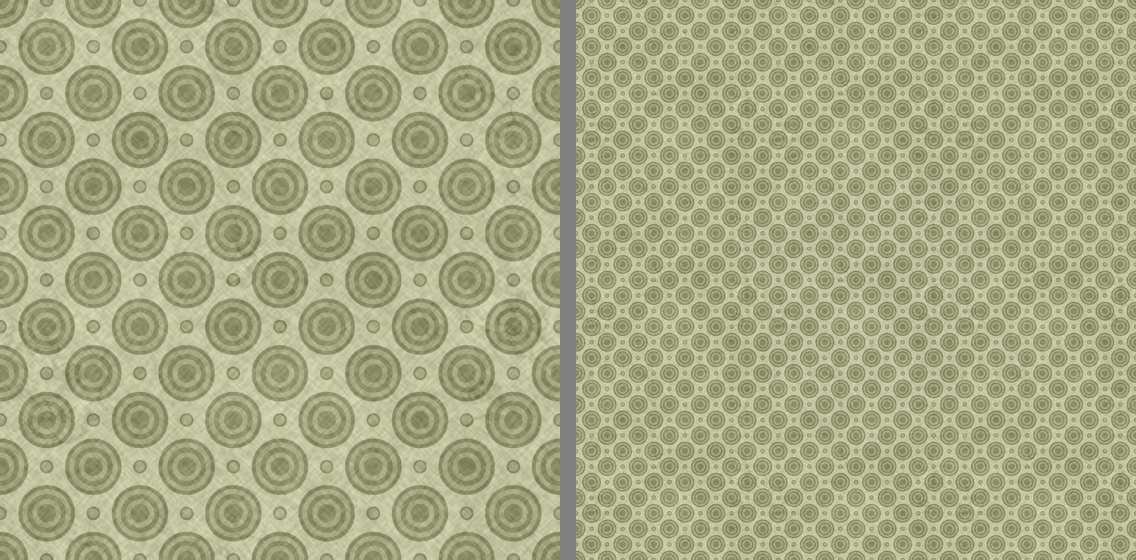
Left: one tile. Right: repeated 3 by 3.
Reproduce this pattern procedurally as a WebGL 1 fragment shader.

```glsl
precision highp float;
// Staggered concentric discs with small ringed dots on worn, cross-hatched sage paper.

uniform vec2 u_resolution;

const float REPEATS = 6.0;        // cells across and down

// Radii in cell units
const float DISC_RIM = 0.302;
const float DISC_RIM_INNER = 0.260;
const float RING_OUTER = 0.207;
const float RING_INNER = 0.153;
const float DISC_CORE = 0.100;
const float DOT_RIM = 0.073;
const float DOT_CORE = 0.052;

const vec3 PAPER = vec3(0.768, 0.778, 0.638);
const vec3 MID_INK = vec3(0.662, 0.672, 0.522);
const vec3 DARK_INK = vec3(0.543, 0.553, 0.403);

const vec2 HATCH_CELLS = vec2(200.0, 44.0);  // across and along the strokes
const float HATCH_STRENGTH = 0.075;
const float GRAIN_CELLS = 256.0;
const float GRAIN_STRENGTH = 0.04;
const float MOTTLE_CELLS = 7.0;
const float MOTTLE_STRENGTH = 0.07;
const float CREASE_CELLS = 15.0;
const float CREASE_STRENGTH = 0.07;

float hash(vec2 p) {
  vec3 q = fract(p.xyx * 0.1031);
  q += dot(q, q.yzx + 33.33);
  return fract((q.x + q.y) * q.z);
}

// Value noise that wraps after period cells
float wrapNoise(vec2 p, vec2 period, float seed) {
  vec2 cell = floor(p);
  vec2 f = fract(p);
  f = f * f * (3.0 - 2.0 * f);
  vec2 lo = mod(cell, period);
  vec2 hi = mod(cell + 1.0, period);
  float bottom = mix(hash(lo + seed), hash(vec2(hi.x, lo.y) + seed), f.x);
  float top = mix(hash(vec2(lo.x, hi.y) + seed), hash(hi + seed), f.x);
  return mix(bottom, top, f.y);
}

float wrapFbm(vec2 uv, float cells, float seed) {
  float sum = 0.0;
  float weight = 0.5;
  for (int i = 0; i < 5; i++) {
    sum += weight * wrapNoise(uv * cells, vec2(cells), seed);
    cells *= 2.0;
    seed += 17.0;
    weight *= 0.5;
  }
  return sum / 0.96875;
}

// Distance to the nearest point of a unit lattice shifted by offset
float latticeDistance(vec2 p, vec2 offset) {
  return length(fract(p - offset + 0.5) - 0.5);
}

float fillDisc(float dist, float radius, float blur) {
  return 1.0 - smoothstep(-blur, blur, dist - radius);
}

// Brightness offset from strokes, grain, stains and fine creases
float wear(vec2 uv) {
  vec2 diagonal = vec2(uv.x + uv.y, uv.x - uv.y);
  float hatch = wrapNoise(diagonal * HATCH_CELLS, HATCH_CELLS, 3.0)
              + wrapNoise(diagonal.yx * HATCH_CELLS, HATCH_CELLS, 71.0) - 1.0;
  float grain = wrapNoise(uv * GRAIN_CELLS, vec2(GRAIN_CELLS), 131.0) - 0.5;
  float mottle = wrapFbm(uv, MOTTLE_CELLS, 211.0) - 0.5;
  float ridge = abs(wrapFbm(uv, CREASE_CELLS, 307.0) - 0.5);
  float patches = smoothstep(0.5, 0.72, wrapFbm(uv, MOTTLE_CELLS, 401.0));
  float crease = (1.0 - smoothstep(0.0, 0.05, ridge)) * patches;
  return hatch * HATCH_STRENGTH + grain * GRAIN_STRENGTH
       + mottle * MOTTLE_STRENGTH - crease * CREASE_STRENGTH;
}

void main() {
  vec2 uv = gl_FragCoord.xy / u_resolution;
  vec2 p = uv * REPEATS;
  float blur = 0.8 * REPEATS / min(u_resolution.x, u_resolution.y);

  // Discs and dots alternate like the squares of a checkerboard
  float disc = min(latticeDistance(p, vec2(0.0)), latticeDistance(p, vec2(0.5)));
  float dot0 = min(latticeDistance(p, vec2(0.5, 0.0)), latticeDistance(p, vec2(0.0, 0.5)));

  vec3 color = PAPER;
  color = mix(color, DARK_INK, fillDisc(disc, DISC_RIM, blur));
  color = mix(color, MID_INK, fillDisc(disc, DISC_RIM_INNER, blur));
  color = mix(color, DARK_INK, fillDisc(disc, RING_OUTER, blur));
  color = mix(color, MID_INK, fillDisc(disc, RING_INNER, blur));
  color = mix(color, DARK_INK, fillDisc(disc, DISC_CORE, blur));
  color = mix(color, DARK_INK, fillDisc(dot0, DOT_RIM, blur));
  color = mix(color, MID_INK, fillDisc(dot0, DOT_CORE, blur));

  gl_FragColor = vec4(color + wear(uv), 1.0);
}
```
